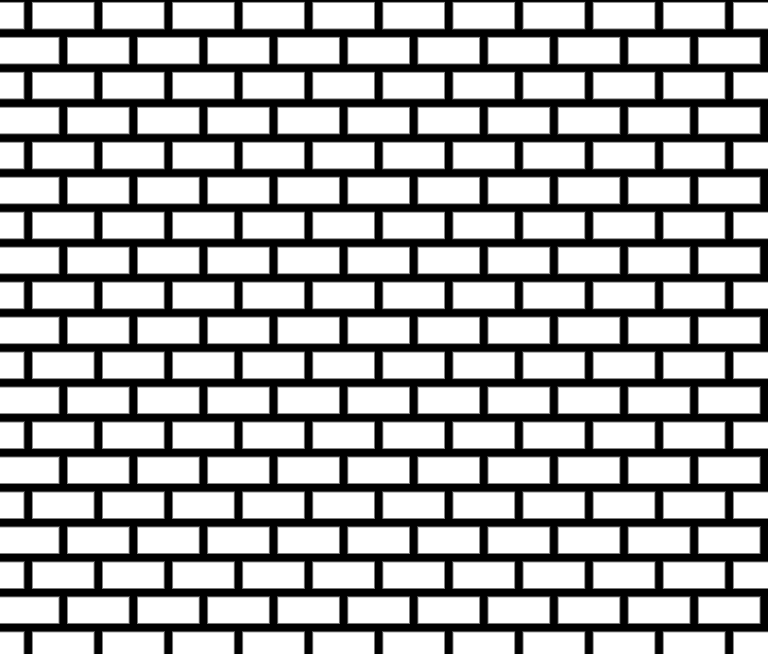
A WebGL 2 fragment shader for this pattern:

```glsl
#version 300 es
precision highp float;
// Running-bond brick wall: white bricks separated by even black mortar joints.
// Canvas is divided into brick cells; every second course shifts half a brick,
// and the distance to the nearest joint line gives the mortar.

#define BRICKS_ACROSS 10.956
#define COURSES_DOWN 18.70
#define FIRST_JOINT vec2(0.902, 0.753)  // phase of the joints, in bricks
#define COURSE_SHIFT 0.5                // sideways shift of odd courses
#define JOINT_WIDTH 0.0110              // fraction of the canvas width
#define EDGE_SOFTNESS 0.0025            // fraction of the canvas width
#define BRICK_COLOR vec3(1.0)
#define MORTAR_COLOR vec3(0.0)

uniform vec2 u_resolution;
out vec4 fragColor;

// Distance, in cells, to the nearest whole number.
vec2 distanceToGrid(vec2 cell) {
    return abs(fract(cell + 0.5) - 0.5);
}

// Signed distance to the mortar, in canvas widths; negative inside a joint.
float mortarDistance(vec2 uv) {
    vec2 counts = vec2(BRICKS_ACROSS, COURSES_DOWN);
    vec2 cell = uv * counts - FIRST_JOINT;
    cell.x += COURSE_SHIFT * mod(floor(cell.y), 2.0);

    vec2 brickSize = u_resolution / (u_resolution.x * counts);
    vec2 toJoint = distanceToGrid(cell) * brickSize;
    return min(toJoint.x, toJoint.y) - 0.5 * JOINT_WIDTH;
}

void main() {
    float d = mortarDistance(gl_FragCoord.xy / u_resolution);

    // Soft edge, never narrower than one pixel.
    float edge = max(EDGE_SOFTNESS, 1.0 / u_resolution.x);
    float brick = clamp(d / edge + 0.5, 0.0, 1.0);
    fragColor = vec4(mix(MORTAR_COLOR, BRICK_COLOR, brick), 1.0);
}
```
